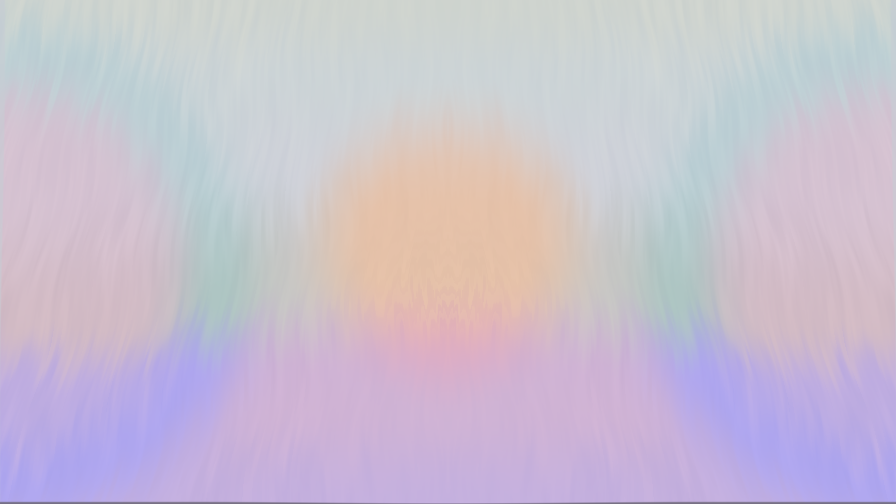
A Shadertoy shader for this background:

```glsl
// Pastel mirrored backdrop: a soft orange disc between two pink discs,
// each ringed by teal above and blue below, over a grey to mauve gradient.
// Stretched, steep-sided noise shifts the lookup height to make brush streaks.
#define STREAK_DENSITY 64.0
#define STREAK_SHIFT   0.085
#define STREAK_SHADE   0.034
#define STREAK_CRISP   0.24
#define FAN_TILT       0.30
#define SUN_CENTER     vec2(0.0, 0.515)
#define SUN_RADIUS     0.265
#define SIDE_CENTER    vec2(0.88, 0.46)
#define RING_RADIUS    0.425
#define RING_WIDTH     0.085

float hash(vec2 cell) {
    vec3 h = fract(vec3(cell.xyx) * 0.1031);
    h += dot(h, h.yzx + 33.33);
    return fract((h.x + h.y) * h.z);
}

// Value noise with steep sides across x and soft ends along y
float streakNoise(vec2 p) {
    p.y += 7.0 * hash(vec2(floor(p.x), 3.0)) * 0.08;
    vec2 cell = floor(p), f = fract(p);
    f.x = smoothstep(0.5 - STREAK_CRISP, 0.5 + STREAK_CRISP, f.x);
    f.y = f.y * f.y * (3.0 - 2.0 * f.y);
    float low = mix(hash(cell), hash(cell + vec2(1, 0)), f.x);
    float high = mix(hash(cell + vec2(0, 1)), hash(cell + vec2(1, 1)), f.x);
    return mix(low, high, f.y);
}

// Three layers of tall strokes, leaning outwards; x is all, y the fine part
vec2 streaks(vec2 p) {
    float column = p.x * (1.0 + FAN_TILT * (p.y - 0.5));
    column += 0.006 * sin(p.y * 23.0 + p.x * 9.0);
    float broad = streakNoise(vec2(column * STREAK_DENSITY * 0.4, p.y * 5.0) + 17.0);
    float middle = streakNoise(vec2(column * STREAK_DENSITY, p.y * 10.0));
    float fine = streakNoise(vec2(column * STREAK_DENSITY * 1.9, p.y * 17.0) + 41.0);
    return vec2(0.3 * broad + 0.42 * middle + 0.28 * fine, 0.6 * middle + 0.4 * fine) - 0.5;
}

// Vertical wash behind the discs
vec3 backdrop(float y) {
    vec3 color = mix(vec3(0.77, 0.69, 0.87), vec3(0.81, 0.70, 0.83), smoothstep(0.0, 0.2, y));
    color = mix(color, vec3(0.79, 0.78, 0.77), smoothstep(0.26, 0.44, y));
    color = mix(color, vec3(0.81, 0.82, 0.85), smoothstep(0.45, 0.65, y));
    color = mix(color, vec3(0.80, 0.83, 0.84), smoothstep(0.65, 0.85, y));
    return mix(color, vec3(0.81, 0.83, 0.81), smoothstep(0.83, 1.0, y));
}

// Pink side disc and the band of colour around it
vec3 addSide(vec3 color, vec2 p) {
    float radius = length(p - SIDE_CENTER);
    float upper = smoothstep(0.25, 0.41, p.y);
    vec3 teal = mix(vec3(0.66, 0.77, 0.76), vec3(0.72, 0.81, 0.83), smoothstep(0.42, 0.68, p.y));
    vec3 ringColor = mix(vec3(0.68, 0.65, 0.94), teal, upper);
    vec3 pink = mix(vec3(0.82, 0.73, 0.77), vec3(0.835, 0.76, 0.82), smoothstep(0.38, 0.62, p.y));
    vec3 discColor = mix(vec3(0.75, 0.68, 0.88), pink, smoothstep(0.22, 0.36, p.y));

    color = mix(color, discColor, 1.0 - smoothstep(0.34, 0.46, radius));
    float offset = (radius - RING_RADIUS) / RING_WIDTH;
    float strength = mix(0.95, 0.88, upper) * mix(1.0, 0.85, smoothstep(0.6, 0.85, p.y));
    return mix(color, ringColor, strength * exp(-offset * offset));
}

// Central disc, orange with a rosy foot
vec3 addSun(vec3 color, vec2 p) {
    float radius = length((p - SUN_CENTER) * vec2(0.98, 0.95));
    vec3 sunColor = mix(vec3(0.89, 0.67, 0.75), vec3(0.90, 0.755, 0.655), smoothstep(0.28, 0.46, p.y));
    sunColor = mix(sunColor, vec3(0.875, 0.78, 0.73), smoothstep(0.58, 0.78, p.y));
    float cover = 1.0 - smoothstep(SUN_RADIUS - 0.12, SUN_RADIUS + 0.06, radius);
    return mix(color, sunColor, 0.96 * cover);
}

void mainImage(out vec4 fragColor, in vec2 fragCoord) {
    vec2 uv = fragCoord / iResolution.xy;
    vec2 p = vec2(abs(uv.x - 0.5) * 16.0 / 9.0, uv.y);

    // Brushed lookup, calmer towards the middle
    vec2 brush = streaks(p);
    float calm = mix(0.5, 1.0, smoothstep(0.1, 0.4, p.x));
    vec2 q = p + vec2(0.1, 1.0) * brush.x * STREAK_SHIFT * calm;

    // Serrated arcs across the lower half of the sun
    vec2 arc = p - vec2(0.0, 0.34);
    float arcMask = exp(-dot(arc, arc) * 30.0) * smoothstep(-0.03, 0.06, arc.y);
    float ripple = sin(length(arc * vec2(0.7, 1.0)) * 150.0 + brush.y * 14.0);
    ripple = smoothstep(-0.35, 0.35, ripple) - 0.5;
    q.y += 0.02 * ripple * arcMask;

    vec3 color = addSun(addSide(backdrop(q.y), q), q);
    color += brush.y * STREAK_SHADE * calm * vec3(1.0, 0.8, 0.55);
    color += 0.012 * ripple * arcMask;

    // Pale slanted side edge and thin dark foot
    float pixel = 1.0 / iResolution.y;
    float sideEdge = 0.889 - 0.010 * smoothstep(0.2, 0.9, p.y);
    color = mix(color, vec3(0.78, 0.80, 0.83), 0.6 * smoothstep(sideEdge - pixel, sideEdge + pixel, p.x));
    float footHeight = 0.001 + 0.003 * smoothstep(0.0, 0.5, p.x);
    float foot = 1.0 - smoothstep(footHeight - pixel, footHeight + pixel, p.y);
    color = mix(color, vec3(0.42, 0.40, 0.46), 0.85 * foot);

    fragColor = vec4(color, 1.0);
}
```
